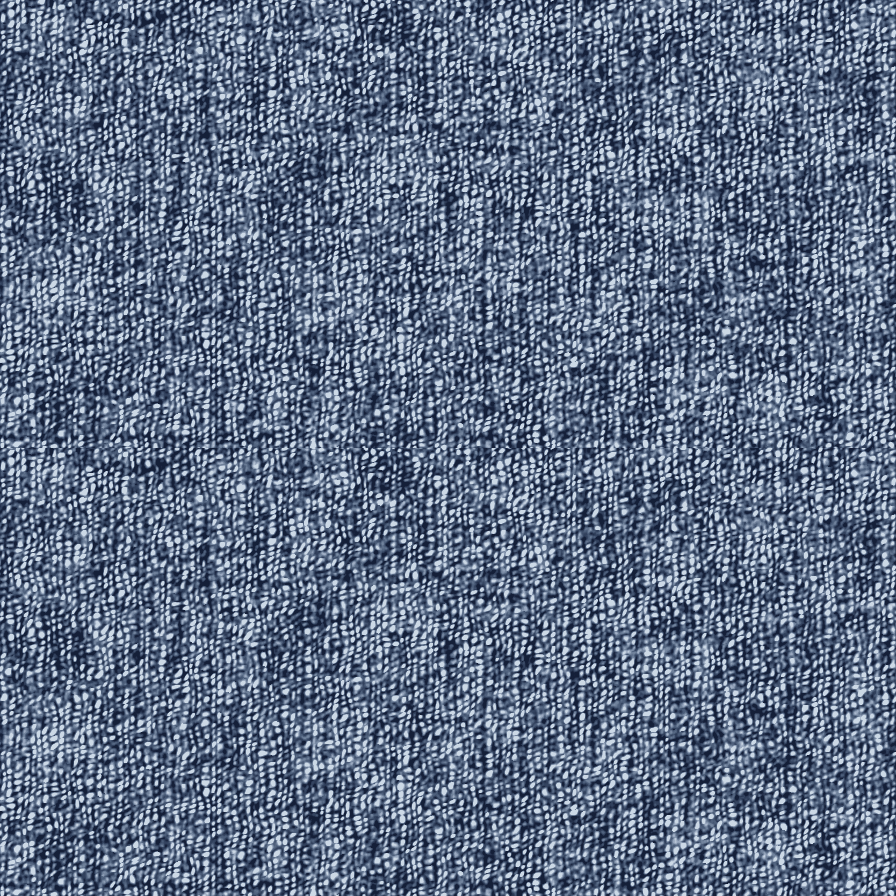
Give the GLSL for this texture, as a WebGL 1 fragment shader.

```glsl
precision highp float;
// Washed denim: slanted pale weft stitches on a dark warp, staggered into twill.
// Thread-wide gradient noise makes the slubs, fine noise the fibres; the summed
// tone indexes an indigo ramp. The cloth tile is one canvas wide and half as tall.
uniform vec2 u_resolution;

vec2 hash2(vec2 p) {
  vec3 q = fract(p.xyx * vec3(0.1031, 0.1030, 0.0973));
  q += dot(q, q.yzx + 33.33);
  return fract((q.xx + q.yz) * q.zy);
}

float corner(vec2 cell, vec2 offset) {
  float angle = 6.2832 * hash2(cell).x;
  return dot(vec2(cos(angle), sin(angle)), offset);
}

// Gradient noise, roughly -0.6 to 0.6
float noise(vec2 p) {
  vec2 i = floor(p), f = p - i;
  vec2 s = f * f * f * (f * (f * 6.0 - 15.0) + 10.0);
  vec2 e = vec2(1.0, 0.0);
  return mix(mix(corner(i, f), corner(i + e.xy, f - e.xy), s.x),
             mix(corner(i + e.yx, f - e.yx), corner(i + e.xx, f - e.xx), s.x), s.y);
}

// One leaning oval per cell; each column is shifted to form the diagonal
float twill(vec2 p) {
  vec2 g = p * vec2(124.0, 128.0);
  g.x += 0.9 * noise(p * vec2(50.0, 34.0));
  g.y += 0.9 * noise(p * vec2(34.0, 50.0) + 40.0);
  g.y += 0.45 * floor(g.x);
  vec2 id = floor(g), f = g - id - 0.5;
  vec2 vary = hash2(id + 70.0);
  f.y += 0.3 * (vary.y - 0.5);
  float d = length(vec2(f.x - 0.3 * f.y, f.y) * vec2(1.4, 1.1));
  return smoothstep(0.75, 0.08, d) * (0.4 + 1.1 * vary.x);
}

vec3 indigo(float t) {
  vec3 c = mix(vec3(0.08, 0.12, 0.22), vec3(0.19, 0.25, 0.36), smoothstep(0.06, 0.25, t));
  c = mix(c, vec3(0.30, 0.37, 0.48), smoothstep(0.25, 0.46, t));
  c = mix(c, vec3(0.44, 0.51, 0.61), smoothstep(0.46, 0.66, t));
  c = mix(c, vec3(0.60, 0.66, 0.75), smoothstep(0.66, 0.83, t));
  return mix(c, vec3(0.80, 0.85, 0.90), smoothstep(0.83, 0.97, t));
}

void main() {
  vec2 uv = gl_FragCoord.xy / u_resolution;
  vec2 p = vec2(uv.x, 0.5 * fract(2.0 * uv.y));

  // Stitches, stronger in some patches than in others
  float tone = (twill(p) - 0.3) * (1.4 + 0.8 * noise(p * 16.0 + 5.0));

  // Slubs one or two threads wide, along the warp and the weft
  tone += 0.60 * noise(vec2(p.x * 88.0, p.y * 9.0) + 11.0);
  tone += 0.50 * noise(vec2(p.x * 10.0, p.y * 105.0) + 29.0);

  // Fibre grain and faint wash blotches
  tone += 0.70 * noise(p * vec2(130.0, 115.0) + 47.0);
  tone += 0.95 * noise(p * vec2(215.0, 190.0) + 17.0);
  tone += 0.10 * noise(p * 14.0 + 61.0);

  // Dark weft thread near the lower tile edge, fading to the right
  tone -= 0.4 * smoothstep(0.005, 0.0, abs(p.y - 0.011)) * (1.0 - 0.8 * p.x);

  gl_FragColor = vec4(indigo(smoothstep(-1.03, 1.12, tone)), 1.0);
}
```
